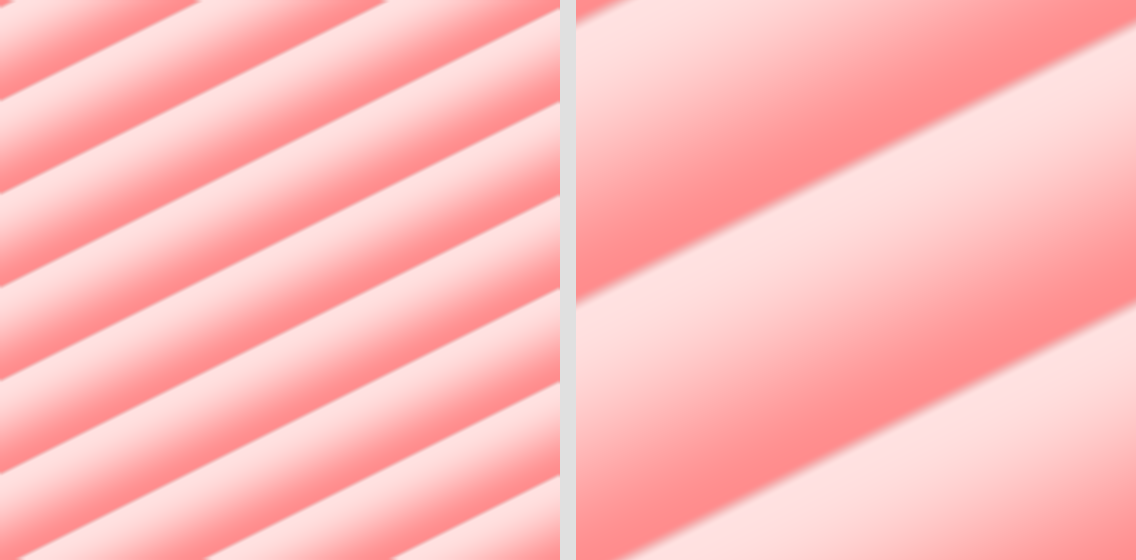
Left, the full canvas; right, a detail of the centre.
A WebGL 2 fragment shader for this pattern:

```glsl
#version 300 es
precision highp float;
// Slanted pink bands, each shading from pale to deep with a soft rim.

#define BANDS 6.0          // bands down the canvas
#define SLOPE 0.5          // rise of the bands per unit across
#define PHASE 0.084        // offset of the first rim, in bands
#define RIM 0.036          // half width of the soft rim, in bands
#define RIM_DULL 0.035     // loss of red along the rim
#define BEND 1.15          // above 1 keeps the pale part wider
#define MARGIN 0.0039      // outer border where the colours hold still
#define PALE vec3(1.0, 0.885, 0.882)
#define DEEP vec3(1.0, 0.548, 0.55)

uniform vec2 u_resolution;
out vec4 outColor;

// Shade across one band: 0 is pale, 1 is deep.
float bandShade(float t) {
    return smoothstep(0.0, 1.0, pow(t, BEND));
}

void main() {
    vec2 uv = gl_FragCoord.xy / u_resolution;
    uv = clamp(uv, MARGIN, 1.0 - MARGIN);

    // Position within a band, running downwards from its rim
    float bandCoord = (1.0 - uv.y + SLOPE * uv.x) * BANDS - PHASE;
    float t = fract(bandCoord);
    float rimDistance = t < 0.5 ? t : t - 1.0;

    // Fade from the deep foot of one band to the pale top of the next
    float rimWidth = max(RIM, BANDS / u_resolution.y);
    float above = 1.0 - smoothstep(-rimWidth, rimWidth, rimDistance);
    float shade = bandShade(t);
    shade = rimDistance < 0.0 ? shade * above : max(shade, above);

    // Colour, slightly duller along the rim
    vec3 color = mix(PALE, DEEP, shade);
    color.r -= RIM_DULL * (1.0 - smoothstep(0.0, rimWidth, abs(rimDistance)));
    outColor = vec4(color, 1.0);
}
```
